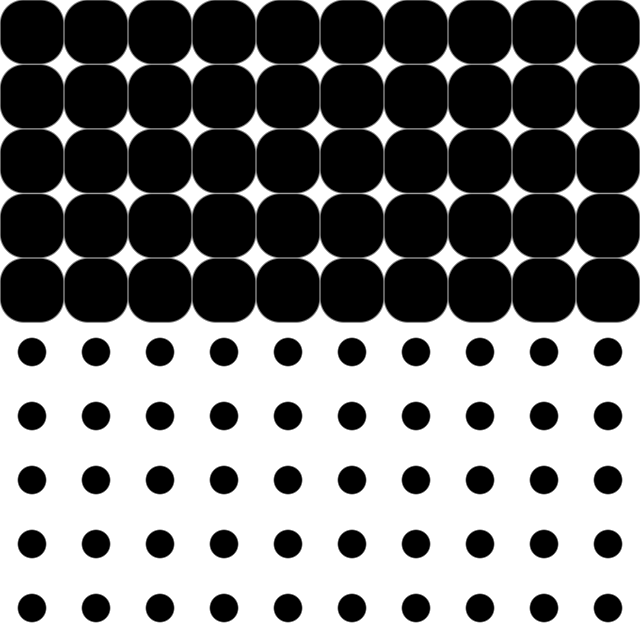
A WebGL 1 fragment shader for this pattern:

```glsl
precision highp float;
// Draws five rows of packed rounded black tiles above five rows of small black dots.
uniform vec2 u_resolution;

const vec3 PAPER = vec3(1.0);
const vec3 INK = vec3(0.0);

const float COLUMN_PITCH = 0.1;
const float TILE_ROW_PITCH = 0.1009;
const float DOT_ROW_PITCH = 0.1;
const vec2 TILE_HALF_SIZE = vec2(0.0496, 0.05);
const float TILE_CORNER = 0.037;
const float DOT_RADIUS = 0.0221;

// Offset from the nearest cell centre in a finite grid starting at first.
vec2 gridOffset(vec2 p, vec2 first, vec2 pitch, vec2 count) {
  vec2 cell = clamp(floor((p - first) / pitch + 0.5), vec2(0.0), count - 1.0);
  return p - first - cell * pitch;
}

float roundedBoxDistance(vec2 p, vec2 halfSize, float corner) {
  vec2 q = abs(p) - halfSize + corner;
  return length(max(q, 0.0)) + min(max(q.x, q.y), 0.0) - corner;
}

float circleDistance(vec2 p, float radius) {
  return length(p) - radius;
}

// Linear edge ramp whose total width is given in canvas units.
float coverage(float dist, float width) {
  return clamp(0.5 - dist / width, 0.0, 1.0);
}

void main() {
  float pixel = 1.0 / min(u_resolution.x, u_resolution.y);
  vec2 p = gl_FragCoord.xy / u_resolution;
  p.y = 1.0 - p.y; // Rows are counted from the top.

  // Upper half: tiles separated by hairline gaps.
  vec2 tilePoint = gridOffset(p, vec2(0.05), vec2(COLUMN_PITCH, TILE_ROW_PITCH), vec2(10.0, 5.0));
  float tiles = coverage(roundedBoxDistance(tilePoint, TILE_HALF_SIZE, TILE_CORNER), 2.0 * pixel);

  // Lower half: dots at the cell centres.
  vec2 dotPoint = gridOffset(p, vec2(0.05, 0.55), vec2(COLUMN_PITCH, DOT_ROW_PITCH), vec2(10.0, 5.0));
  float dots = coverage(circleDistance(dotPoint, DOT_RADIUS), 1.5 * pixel);

  gl_FragColor = vec4(mix(PAPER, INK, max(tiles, dots)), 1.0);
}
```
